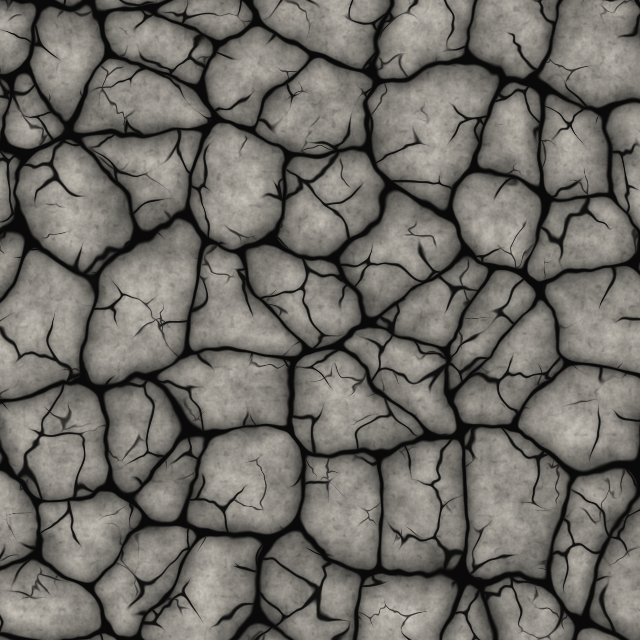
Write a WebGL 2 fragment shader that draws this texture.

```glsl
#version 300 es
precision highp float;

uniform vec2 u_resolution;
out vec4 fragColor;

vec2 hash2(vec2 p) {
    vec3 q = fract(p.xyx * vec3(0.1031, 0.1030, 0.0973));
    q += dot(q, q.yzx + 33.33);
    return fract((q.xx + q.yz) * q.zy);
}

float gradientDot(vec2 cell, vec2 offset) {
    float angle = 6.2832 * hash2(cell).x;
    return dot(vec2(cos(angle), sin(angle)), offset);
}

float gradientNoise(vec2 p) {
    vec2 i = floor(p), f = fract(p);
    vec2 u = f * f * f * (f * (f * 6.0 - 15.0) + 10.0);
    vec2 e = vec2(0.0, 1.0);
    float low = mix(gradientDot(i, f), gradientDot(i + e.yx, f - e.yx), u.x);
    float high = mix(gradientDot(i + e, f - e), gradientDot(i + e.yy, f - e.yy), u.x);
    return mix(low, high, u.y);
}

float fbm(vec2 p, float gain) {
    float sum = 0.0, amplitude = 1.0;
    for (int i = 0; i < 5; i++) {
        sum += amplitude * gradientNoise(p);
        p = p * 2.03 + 17.3;
        amplitude *= gain;
    }
    return sum;
}

vec2 warp(vec2 p, float frequency, float amount) {
    vec2 q = p * frequency;
    return p + amount * vec2(gradientNoise(q + 5.2), gradientNoise(q + 71.7));
}

vec2 cellPoint(vec2 cell) {
    return cell + 0.5 + 0.92 * (hash2(cell) - 0.5);
}

// Rounded distance to the nearest cell border (x) and the cell id (yz)
vec3 cellBorder(vec2 p, float scale, float sharpness) {
    p *= scale;
    vec2 base = floor(p), id = base;
    float nearest = 1e3;
    for (int y = -1; y <= 1; y++)
    for (int x = -1; x <= 1; x++) {
        vec2 cell = base + vec2(x, y);
        vec2 d = cellPoint(cell) - p;
        if (dot(d, d) < nearest) {
            nearest = dot(d, d);
            id = cell;
        }
    }
    vec2 toCentre = cellPoint(id) - p;
    float sum = 0.0;
    for (int y = -2; y <= 2; y++)
    for (int x = -2; x <= 2; x++) {
        if (x == 0 && y == 0) continue;
        vec2 toOther = cellPoint(id + vec2(x, y)) - p;
        float d = dot(0.5 * (toCentre + toOther), normalize(toOther - toCentre));
        sum += exp(-sharpness * d);
    }
    return vec3(-log(sum) / (sharpness * scale), id);
}

float crackMask(float d, float width, float softness) {
    return (1.0 - smoothstep(width - softness, width + softness, d))
         * smoothstep(0.0, softness, width);
}

void main() {
    vec2 uv = gl_FragCoord.xy / u_resolution.y;
    float softness = 0.0008 + 0.5 / u_resolution.y;

    // Main plates
    vec2 p = warp(warp(warp(uv, 2.6, 0.07), 12.0, 0.022), 42.0, 0.005);
    vec3 plate = cellBorder(p, 6.8, 24.0);
    vec2 plateHash = hash2(plate.yz + 31.0);
    float mainWidth = 0.0029 + 0.0022 * gradientNoise(uv * 17.0);
    float mainCrack = crackMask(plate.x, mainWidth, softness * 1.3);

    // Branches, laid out separately inside each plate
    vec2 local = uv + 9.0 * plateHash;
    vec2 branchPos = warp(warp(local, 13.0, 0.035), 48.0, 0.007);
    float branch = cellBorder(branchPos, 11.0, 45.0).x;
    float nearEdge = exp(-max(plate.x, 0.0) / 0.025);
    float presence = smoothstep(-0.12, 0.22,
        gradientNoise(local * 9.0 + 3.0) + 0.14 * nearEdge);
    float branchCrack = crackMask(branch, 0.0021 * presence, softness);

    // Hairlines
    vec2 hairPos = warp(warp(local + 4.7, 18.0, 0.035), 60.0, 0.008);
    float hair = cellBorder(hairPos, 14.0, 60.0).x;
    float hairPresence = smoothstep(0.08, 0.35, gradientNoise(local * 13.0 + 23.0));
    float hairCrack = 0.75 * crackMask(hair, 0.0014 * hairPresence, softness);

    // Stone grain and soft shade beside the cracks
    float grain = fbm(uv * 14.0, 0.77);
    float speck = smoothstep(0.22, 0.5, gradientNoise(uv * 95.0 + 8.0));
    float tone = 0.635 + 0.15 * grain + 0.05 * (plateHash.x - 0.5) - 0.07 * speck;
    tone *= 1.0 - 0.62 * exp(-max(plate.x, 0.0) / 0.016);
    tone *= 1.0 - 0.28 * presence * exp(-max(branch, 0.0) / 0.007);

    float warmth = 1.0 + 0.5 * gradientNoise(uv * 22.0 + 40.0);
    vec3 stone = tone * (vec3(1.01, 0.99, 0.95) + vec3(0.005, 0.0, -0.01) * warmth);
    float crack = max(mainCrack, max(0.93 * branchCrack, hairCrack));
    vec3 colour = mix(stone, vec3(0.035), crack);
    fragColor = vec4(clamp(colour, 0.0, 1.0), 1.0);
}
```
